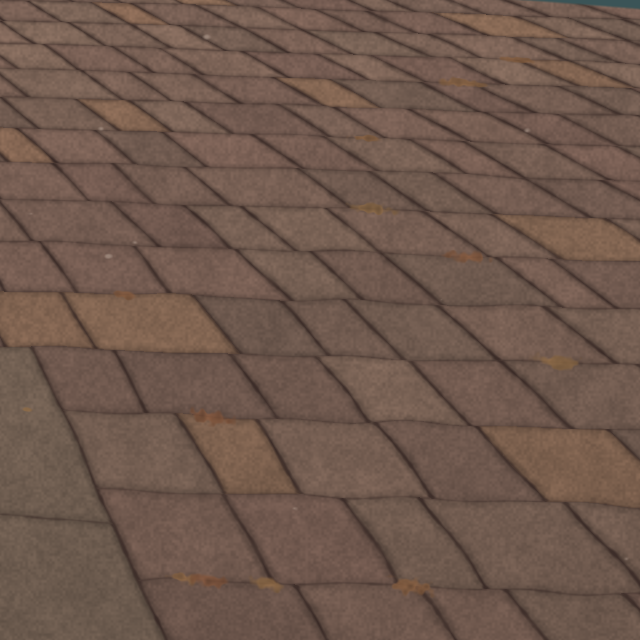
Write a three.js fragment shader that draws this texture.

```glsl
varying vec2 vUv;

const vec2 VANISH = vec2(-0.51, -0.729);  // vanishing point, y measured downward
const float COURSE_TILT = 0.032;
const float BRICK_WIDTH = 0.117;
const float ROW_STEP = 0.0566;
const float FIRST_ROW = 0.608;
const float BORDER = 0.445;               // edge between slabs and bricks
const float SLAB_ROWS = 3.0;
const float SLAB_JOINT = 0.64;
const float BEND_START = 0.62;
const float BEND = 0.5;
const vec2 JOINT = vec2(0.0020, 0.0008);  // half widths: slanted, level
const float CORNER = 0.006;
const float SOFTNESS = 0.0026;
const float LEVEL_STRENGTH = 0.55;
const float SLANT_STRENGTH = 0.90;
const int LEAVES = 13;
const int CHIPS = 10;

const vec3 GRAY_BROWN = vec3(0.410, 0.338, 0.295);
const vec3 TAN = vec3(0.480, 0.388, 0.335);
const vec3 RED_BROWN = vec3(0.435, 0.333, 0.300);
const vec3 OCHRE = vec3(0.525, 0.400, 0.310);
const vec3 SLAB = vec3(0.440, 0.370, 0.318);
const vec3 MORTAR = vec3(0.225, 0.165, 0.150);
const vec3 LEAF_GOLD = vec3(0.56, 0.42, 0.27);
const vec3 LEAF_RUST = vec3(0.50, 0.31, 0.22);
const vec3 CHIP = vec3(0.66, 0.58, 0.53);
const vec3 TEAL = vec3(0.23, 0.33, 0.34);

float hash(vec2 p) {
  vec3 q = fract(p.xyx * 0.1031);
  q += dot(q, q.yzx + 33.33);
  return fract((q.x + q.y) * q.z);
}

float noise(vec2 p) {
  vec2 i = floor(p), f = fract(p);
  f = f * f * (3.0 - 2.0 * f);
  return mix(mix(hash(i), hash(i + vec2(1, 0)), f.x),
             mix(hash(i + vec2(0, 1)), hash(i + vec2(1, 1)), f.x), f.y);
}

// Canvas point to paving coordinates: brick along the course, course number
vec2 toPaving(vec2 p) {
  float bend = max(BEND_START - p.y, 0.0);
  float column = (p.x - VANISH.x + BEND * bend * bend) / (p.y - VANISH.y);
  float depth = p.y - COURSE_TILT * (p.x - 0.52) - VANISH.y;
  vec2 paving = vec2((column - BORDER) / BRICK_WIDTH, (1.0 / depth - FIRST_ROW) / ROW_STEP);
  vec2 sway = vec2(noise(p * 13.0), noise(p * 11.0 + 40.0)) - 0.5;
  return paving + sway * vec2(0.08, 0.09);
}

// Canvas size of one paving unit, measured across its joints
vec2 unitSize(vec2 p) {
  float depth = p.y - VANISH.y;
  float bend = max(BEND_START - p.y, 0.0);
  float slope = (p.x - VANISH.x + BEND * bend * bend) / depth + 2.0 * BEND * bend;
  return vec2(BRICK_WIDTH * depth * inversesqrt(1.0 + slope * slope), ROW_STEP * depth * depth);
}

float brickEdge(float i, float row) {
  if (row < SLAB_ROWS && i == 0.0) return 0.0;
  float shift = row < SLAB_ROWS ? 0.0 : 0.5 * (hash(vec2(row, 71.0)) - 0.5);
  return i + shift + 0.5 * (hash(vec2(i + 50.0, row + 20.0)) - 0.5);
}

void main() {
  vec2 p = vec2(vUv.x, 1.0 - vUv.y);
  vec2 paving = toPaving(p);
  vec2 size = unitSize(p);
  float scale = (p.y - VANISH.y) / 1.3;

  // Find the bounds of the stone
  vec2 low, high;
  float row = floor(paving.y), i = floor(paving.x);
  bool slab = paving.x < 0.0 && paving.y < SLAB_ROWS;
  if (slab) {
    bool upper = paving.y > SLAB_JOINT;
    low = vec2(-4.0, upper ? SLAB_JOINT : -3.0);
    high = vec2(0.0, upper ? SLAB_ROWS : SLAB_JOINT);
  } else {
    if (paving.x < brickEdge(i, row)) i -= 1.0;
    else if (paving.x >= brickEdge(i + 1.0, row)) i += 1.0;
    low = vec2(brickEdge(i, row), row);
    high = vec2(brickEdge(i + 1.0, row), row + 1.0);
  }

  // Rounded stone with worn edges
  vec2 halfSize = 0.5 * (high - low) * size;
  vec2 q = abs(paving - 0.5 * (low + high)) * size - halfSize + (JOINT + CORNER) * scale;
  float edge = length(max(q, 0.0)) + min(max(q.x, q.y), 0.0) - CORNER * scale;
  edge += 0.0022 * (noise(p * 95.0) - 0.5);

  // Stone colour, varied from one to the next
  vec2 id = vec2(i + 60.0, row + 30.0);
  vec3 color = mix(GRAY_BROWN, TAN, hash(id));
  color = mix(color, RED_BROWN, 0.65 * hash(id + 17.0));
  color = mix(color, OCHRE, 0.65 * step(0.94, hash(id + 43.0)));
  if (slab) color = SLAB;
  color *= mix(1.09, 0.95, p.y);
  color *= 1.0 + 0.08 * (noise(p * 28.0) - 0.5);
  color *= 1.0 + 0.12 * (noise(p * 240.0) - 0.5) + 0.08 * (noise(p * 110.0) - 0.5);

  // Shaded rims and joints, the slanted ones darker
  float slant = smoothstep(-0.003, 0.003, q.x - q.y);
  float strength = mix(LEVEL_STRENGTH, SLANT_STRENGTH, slant);
  color *= 1.0 - 0.20 * strength * smoothstep(-0.011 * scale, 0.0, edge);
  float gap = smoothstep(-SOFTNESS, SOFTNESS, edge);
  color = mix(color, MORTAR, gap * strength * (0.60 + 0.50 * noise(p * 36.0)));

  // Dry leaves caught in the level joints
  float ragged = noise(p * 120.0) + 0.6 * noise(p * 55.0);
  for (int n = 0; n < LEAVES; n++) {
    float k = float(n);
    vec2 spot = toPaving(vec2(hash(vec2(k, 3.0)), hash(vec2(k, 8.0))));
    spot.y = floor(spot.y + 0.5);
    float span = mix(0.010, 0.030, hash(vec2(k, 12.0))) * scale;
    float d = length((paving - spot) * size / vec2(span, span * 0.45));
    float rust = hash(vec2(k, 21.0));
    vec3 leaf = mix(LEAF_GOLD, LEAF_RUST, rust * rust) * (0.75 + 0.3 * ragged);
    color = mix(color, leaf, 0.75 * (1.0 - smoothstep(0.4, 0.95, d + 0.8 * (ragged - 0.8))));
  }

  // Pale chips lying on the stones
  for (int n = 0; n < CHIPS; n++) {
    vec2 spot = vec2(hash(vec2(float(n), 33.0)), hash(vec2(float(n), 47.0)));
    float d = length((p - spot) * vec2(0.7, 1.0)) + 0.003 * (ragged - 0.8);
    float radius = mix(0.0, 0.003, hash(vec2(float(n), 55.0)));
    color = mix(color, CHIP, 0.7 * (1.0 - smoothstep(radius - SOFTNESS, radius + SOFTNESS, d)));
  }

  // Strip beyond the far edge of the paving
  float beyond = p.y - 0.078 * (p.x - 0.82);
  color = mix(color, TEAL, 1.0 - smoothstep(-SOFTNESS, SOFTNESS, beyond));
  gl_FragColor = vec4(color, 1.0);
}
```
